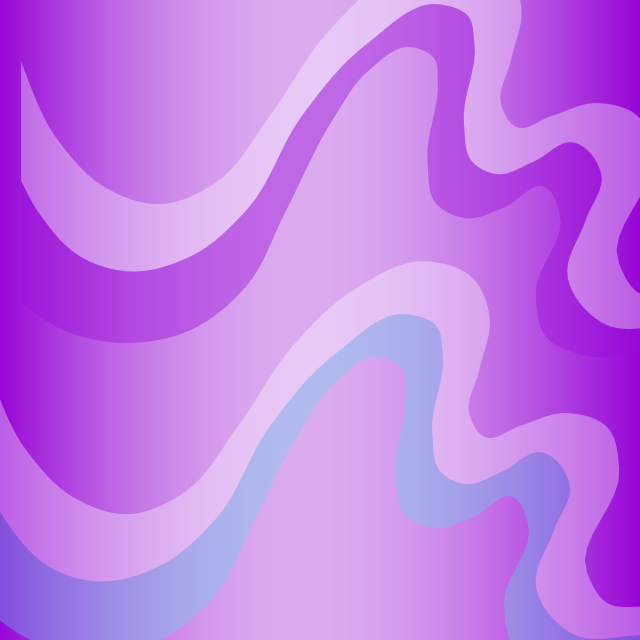
This background is drawn by a three.js fragment shader. Its source:

```glsl
varying vec2 vUv;

const int COUNT = 21;

// Knots of the three edges of one ribbon, from left to right
const vec2 topEdge[COUNT] = vec2[COUNT](
  vec2(0.020, 0.934), vec2(0.094, 0.776), vec2(0.163, 0.708), vec2(0.251, 0.681),
  vec2(0.336, 0.714), vec2(0.421, 0.818), vec2(0.508, 0.945), vec2(0.600, 1.030),
  vec2(0.720, 1.076), vec2(0.789, 1.049), vec2(0.814, 0.993), vec2(0.798, 0.905),
  vec2(0.783, 0.837), vec2(0.806, 0.802), vec2(0.862, 0.819), vec2(0.935, 0.839),
  vec2(1.000, 0.815), vec2(1.017, 0.753), vec2(0.967, 0.589), vec2(0.997, 0.543),
  vec2(1.061, 0.536));
const vec2 middleEdge[COUNT] = vec2[COUNT](
  vec2(0.020, 0.742), vec2(0.065, 0.661), vec2(0.124, 0.600), vec2(0.199, 0.576),
  vec2(0.299, 0.600), vec2(0.387, 0.674), vec2(0.471, 0.818), vec2(0.574, 0.932),
  vec2(0.689, 0.993), vec2(0.732, 0.974), vec2(0.741, 0.935), vec2(0.725, 0.805),
  vec2(0.738, 0.747), vec2(0.776, 0.728), vec2(0.833, 0.747), vec2(0.898, 0.777),
  vec2(0.939, 0.729), vec2(0.915, 0.656), vec2(0.887, 0.566), vec2(0.940, 0.496),
  vec2(1.061, 0.492));
const vec2 bottomEdge[COUNT] = vec2[COUNT](
  vec2(0.020, 0.536), vec2(0.099, 0.484), vec2(0.195, 0.464), vec2(0.297, 0.484),
  vec2(0.385, 0.553), vec2(0.445, 0.667), vec2(0.523, 0.818), vec2(0.573, 0.887),
  vec2(0.647, 0.926), vec2(0.680, 0.906), vec2(0.684, 0.876), vec2(0.668, 0.746),
  vec2(0.682, 0.681), vec2(0.729, 0.659), vec2(0.788, 0.676), vec2(0.853, 0.707),
  vec2(0.874, 0.668), vec2(0.837, 0.538), vec2(0.853, 0.474), vec2(0.911, 0.445),
  vec2(1.061, 0.473));

// Unit tangent at b, weighted toward the shorter chord
vec2 tangentAt(vec2 a, vec2 b, vec2 c) {
  vec2 before = b - a, after = c - b;
  return normalize(before / max(dot(before, before), 1e-6)
                 + after / max(dot(after, after), 1e-6));
}

vec2 hermite(vec2 a, vec2 b, vec2 ta, vec2 tb, float t) {
  float s = 1.0 - t;
  return a * s * s * (1.0 + 2.0 * t) + b * t * t * (3.0 - 2.0 * t)
       + ta * t * s * s - tb * t * t * s;
}

float segmentDistance(vec2 p, vec2 a, vec2 b) {
  vec2 d = b - a;
  return length(p - a - d * clamp(dot(p - a, d) / max(dot(d, d), 1e-9), 0.0, 1.0));
}

// Soft coverage of the area under a smooth curve that may fold over itself
float areaBelow(vec2 p, vec2 knots[COUNT], float pixel) {
  float nearest = 1.0, side = -1.0;
  for (int i = 0; i < COUNT - 1; i++) {
    vec2 a = knots[i], b = knots[i + 1];
    float span = distance(a, b);
    vec2 ta = span * tangentAt(knots[max(i - 1, 0)], a, b);
    vec2 tb = span * tangentAt(a, b, knots[min(i + 2, COUNT - 1)]);
    vec2 start = a;
    for (int j = 1; j <= 8; j++) {
      vec2 end = hermite(a, b, ta, tb, float(j) / 8.0);
      nearest = min(nearest, segmentDistance(p, start, end));
      // Each crossing above the point flips the side
      if ((start.x <= p.x) != (end.x <= p.x)) {
        float height = mix(start.y, end.y, (p.x - start.x) / (end.x - start.x));
        if (height > p.y) side = -side;
      }
      start = end;
    }
  }
  return clamp(0.5 + side * nearest / pixel, 0.0, 1.0);
}

void main() {
  float pixel = max(fwidth(vUv.y), 1e-5);

  // Violet sides and a pale centre
  float glow = sin(3.14159 * pow(clamp(vUv.x, 0.0, 1.0), 0.94));
  vec3 color = mix(vec3(0.59, 0.02, 0.84), vec3(0.86, 0.67, 0.94), glow);

  // Two copies of the ribbon, the lower one shaded blue
  for (int k = 0; k < 2; k++) {
    vec2 p = vUv + float(k) * vec2(0.0495, 0.4844);
    if (p.y < 0.42 || p.y > 1.1) continue;
    float top = areaBelow(p, topEdge, pixel);
    float middle = areaBelow(p, middleEdge, pixel);
    float bottom = areaBelow(p, bottomEdge, pixel);
    float leftEnd = clamp(0.5 + (p.x - 0.033) / pixel, 0.0, 1.0);
    float highlight = max(top - middle, 0.0) * leftEnd;
    float shade = max(middle - bottom, 0.0) * leftEnd;
    vec4 tint = k == 0 ? vec4(0.60, 0.05, 0.85, 0.42) : vec4(0.36, 0.85, 0.92, 0.34);
    color = mix(color, vec3(1.0), 0.35 * highlight);
    color = mix(color, tint.rgb, tint.a * shade);
  }
  gl_FragColor = vec4(color, 1.0);
}
```
